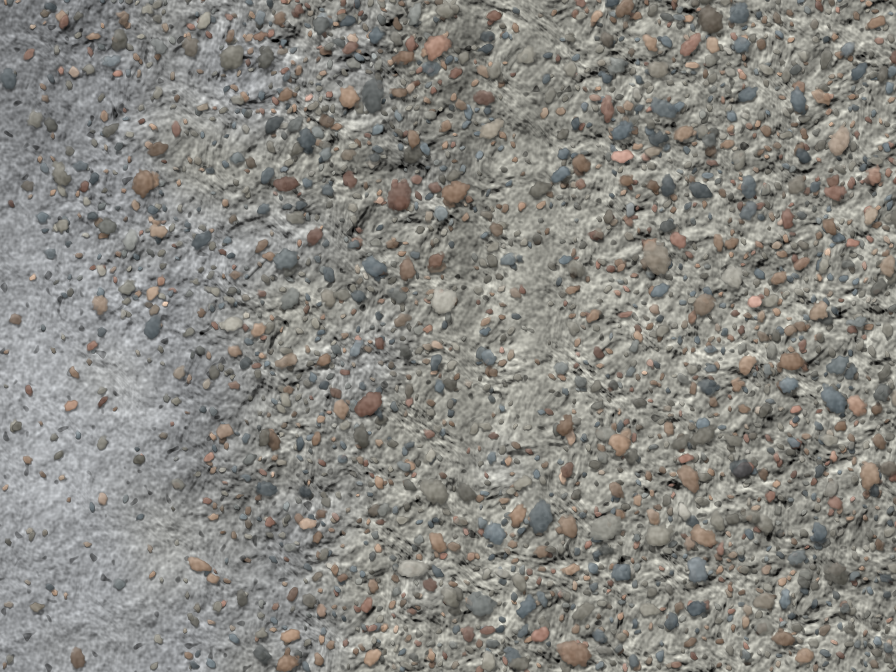
This texture is drawn by a WebGL 2 fragment shader. Its source:

```glsl
#version 300 es
precision highp float;

uniform vec2 u_resolution;
out vec4 fragColor;

vec3 hash3(vec2 p) {
    vec3 q = fract(p.xyx * vec3(0.1031, 0.1030, 0.0973));
    q += dot(q, q.yxz + 33.33);
    return fract((q.xxy + q.yzz) * q.zyx);
}

float gradientAt(vec2 cell, vec2 offset) {
    return dot(hash3(cell + 71.0).xy * 2.0 - 1.0, offset);
}

float noise(vec2 p) {
    vec2 i = floor(p), f = p - i;
    vec2 u = f * f * f * (f * (f * 6.0 - 15.0) + 10.0);
    vec2 e = vec2(1.0, 0.0);
    return mix(mix(gradientAt(i, f), gradientAt(i + e, f - e), u.x),
               mix(gradientAt(i + e.yx, f - e.yx), gradientAt(i + 1.0, f - 1.0), u.x), u.y);
}

mat2 rotation(float a) {
    return mat2(cos(a), sin(a), -sin(a), cos(a));
}

float blob(vec2 p, vec2 centre, vec2 size) {
    vec2 d = (p - centre) / size;
    return exp(-dot(d, d));
}

// Vertical bands where the cement skin survived
float band(float x, float centre, float width) {
    return exp(-pow((x - centre) / width, 2.0));
}

// How far the aggregate is laid bare: low at the left, high at the right
float exposure(vec2 p) {
    float worn = smoothstep(0.08, 0.55, p.x + 0.22 * (p.y - 0.4) + 0.35 * noise(p * 4.0));
    float kept = band(p.x, 0.695, 0.02) + band(p.x, 0.795, 0.04);
    return mix(0.12, 1.0, worn) * (1.0 - 0.7 * min(kept, 1.0) * smoothstep(0.1, 0.3, p.y));
}

float relief(vec2 p) {
    float height = 0.0, amplitude = 0.5;
    p = p * 21.0 + 0.8 * noise(p * 13.0);
    for (int i = 0; i < 4; i++) {
        height += amplitude * (noise(p) - 0.5 * abs(noise(p + 37.0)));
        p = rotation(0.6) * p * 2.05 + 9.0;
        amplitude *= 0.5;
    }
    return height;
}

vec3 stoneColour(vec3 h) {
    vec3 c = mix(vec3(0.43, 0.47, 0.49), vec3(0.56, 0.55, 0.51), smoothstep(0.1, 0.35, h.x));
    c = mix(c, vec3(0.65, 0.55, 0.47), smoothstep(0.55, 0.75, h.x));
    c = mix(c, vec3(0.60, 0.47, 0.42), smoothstep(0.84, 0.94, h.x));
    return c * mix(0.74, 1.2, h.y) + 0.16 * smoothstep(0.85, 1.0, h.z);
}

// One size class of rounded pebbles, half sunk in the cement
vec3 addPebbles(vec3 ground, vec2 p, float scale, float share, float roughEdge) {
    vec2 q = p / scale;
    float soft = 1.2 / (u_resolution.y * scale);
    for (int k = 0; k < 9; k++) {
        vec2 cell = floor(q) + vec2(k % 3 - 1, k / 3 - 1);
        vec3 place = hash3(cell + scale * 5000.0);
        vec3 look = hash3(cell + scale * 9000.0 + 17.0);
        vec2 centre = cell + 0.5 + 0.6 * (place.xy - 0.5);
        if (place.z > share * exposure(centre * scale)) continue;

        vec2 d = q - centre;
        mat2 turn = rotation(6.28 * look.z);
        vec2 stretch = vec2(0.88, mix(1.05, 1.6, look.x));
        float radius = mix(0.18, 0.36, look.y * look.y);
        float wobble = 0.13 * noise(d * 4.0 + cell * 7.3) + 0.06 * roughEdge;
        float edge = length(turn * d * stretch) + wobble - radius;
        float below = length(turn * (d + vec2(-0.03, 0.09)) * stretch) + wobble - radius;

        ground *= 1.0 - 0.42 * smoothstep(0.08, -0.08, below);
        vec3 stone = stoneColour(hash3(cell + scale * 3000.0 + 43.0));
        stone += 0.1 * dot(d / radius, vec2(-0.35, 0.9));
        stone += 0.11 * noise(p * 85.0 + cell) + 0.09 * noise(p * 170.0);
        stone *= 1.0 - 0.2 * smoothstep(-0.4 * radius, 0.0, edge);
        ground = mix(ground, stone, smoothstep(soft, -soft, edge) * mix(0.65, 1.0, look.z));
    }
    return ground;
}

void main() {
    vec2 p = gl_FragCoord.xy / u_resolution.y;
    float bare = exposure(p);

    // Broad weathering stains
    float tone = 0.575 + 0.10 * noise(p * 3.0 + 5.0) + 0.10 * noise(p * 9.0);
    tone += 0.07 * blob(p, vec2(0.08, 0.4), vec2(0.22, 0.3));
    tone -= 0.12 * blob(p, vec2(0.0, 0.9), vec2(0.3, 0.2));
    tone -= 0.10 * blob(p, vec2(0.31, 0.37), vec2(0.09, 0.14));
    tone -= 0.07 * blob(p, vec2(0.64, 0.8), vec2(0.14, 0.25));
    tone += 0.06 * band(p.x, 0.755, 0.025) - 0.05 * band(p.x, 0.695, 0.014)
          - 0.04 * band(p.x, 0.808, 0.014);

    // Chipped cement lit from above
    float slope = relief(p) - relief(p + vec2(-0.0015, 0.004));
    float grain = noise(p * 105.0) + 0.9 * noise(p * 190.0 + 31.0);
    tone += slope * mix(0.6, 1.8, bare) + 0.17 * grain;
    tone -= 0.2 * bare * smoothstep(0.05, 0.14, -slope);

    // Pinholes
    tone -= 0.22 * smoothstep(0.3, 0.44, noise(p * 62.0 + 11.0));

    float warm = smoothstep(0.1, 0.7, p.x + 0.5 * noise(p * 6.0 + 3.0));
    vec3 colour = tone * mix(vec3(0.985, 1.0, 1.015), vec3(1.01, 1.005, 0.95), warm);

    // Pebbles, fine to coarse
    float scale = 0.018;
    for (int i = 0; i < 4; i++) {
        colour = addPebbles(colour, p, scale, 0.62 - 0.07 * float(i), grain);
        scale *= 1.52;
    }
    fragColor = vec4(clamp(colour, 0.0, 1.0), 1.0);
}
```
